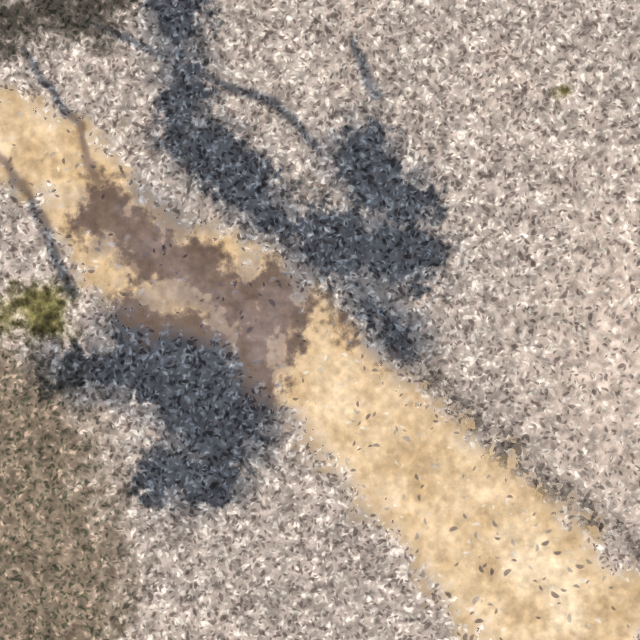
Write a Shadertoy shader that draws this texture.

```glsl
// Aerial view of leaf-littered ground with a sandy path, tree shadows and scrub.

const vec3 LITTER = vec3(0.73, 0.67, 0.63);
const vec3 PALE_SOIL = vec3(0.84, 0.76, 0.70);
const vec3 LEAF_LIGHT = vec3(1.0, 0.96, 0.90);
const vec3 LEAF_DARK = vec3(0.42, 0.37, 0.35);
const vec3 SAND = vec3(0.86, 0.73, 0.56);
const vec3 SAND_BRIGHT = vec3(0.98, 0.88, 0.74);
const vec3 SCRUB = vec3(0.53, 0.46, 0.39);
const vec3 BUSH = vec3(0.36, 0.34, 0.19);
const vec3 SHADE_LITTER = vec3(0.42, 0.47, 0.54);
const vec3 SHADE_SAND = vec3(0.58, 0.57, 0.65);
const float LEAF_SCALE = 72.0;
const int LEAF_LAYERS = 3;
const float SHADOW_SOFTNESS = 0.02;

// Path spine: x, y, half width
const vec3 PATH[6] = vec3[6](
    vec3(-0.05, 0.81, 0.06), vec3(0.10, 0.75, 0.055), vec3(0.22, 0.60, 0.09),
    vec3(0.38, 0.53, 0.085), vec3(0.54, 0.38, 0.08), vec3(0.90, 0.01, 0.125));

// Canopy shadow capsules: start, end
const vec4 CANOPY[12] = vec4[12](
    vec4(0.545, 0.605, 0.63, 0.60), vec4(0.56, 0.76, 0.635, 0.67),
    vec4(0.56, 0.55, 0.63, 0.47), vec4(0.30, 0.43, 0.34, 0.35),
    vec4(0.27, 0.26, 0.33, 0.26), vec4(0.10, 0.42, 0.24, 0.41),
    vec4(0.38, 0.42, 0.43, 0.53), vec4(0.21, 0.50, 0.26, 0.40),
    vec4(0.27, 0.98, 0.30, 0.80), vec4(0.30, 0.80, 0.42, 0.67),
    vec4(0.42, 0.67, 0.50, 0.61), vec4(0.18, 0.66, 0.40, 0.50));
const float CANOPY_RADIUS[12] = float[12](
    0.06, 0.044, 0.034, 0.09, 0.048, 0.036, 0.05, 0.04, 0.03, 0.042, 0.036, 0.045);

// Branch shadows: start, end
const vec4 BRANCH[10] = vec4[10](
    vec4(0.13, 0.97, 0.26, 0.91), vec4(0.26, 0.91, 0.43, 0.83),
    vec4(0.43, 0.83, 0.51, 0.76), vec4(0.04, 0.92, 0.12, 0.80),
    vec4(0.12, 0.80, 0.155, 0.68), vec4(0.155, 0.68, 0.22, 0.56),
    vec4(0.00, 0.755, 0.06, 0.66), vec4(0.06, 0.66, 0.11, 0.545),
    vec4(0.55, 0.94, 0.59, 0.85), vec4(0.24, 0.78, 0.32, 0.72));

vec3 hash3(vec2 p) {
    vec3 q = fract(p.xyx * vec3(0.1031, 0.1030, 0.0973));
    q += dot(q, q.yxz + 33.33);
    return fract((q.xxy + q.yzz) * q.zyx);
}

float noise(vec2 p) {
    vec2 i = floor(p), f = fract(p);
    f *= f * (3.0 - 2.0 * f);
    return mix(mix(hash3(i).x, hash3(i + vec2(1, 0)).x, f.x),
               mix(hash3(i + vec2(0, 1)).x, hash3(i + vec2(1, 1)).x, f.x), f.y);
}

float fbm(vec2 p) {
    float sum = 0.0, amp = 0.533;
    for (int i = 0; i < 4; i++) {
        sum += amp * noise(p);
        p = mat2(1.6, 1.2, -1.2, 1.6) * p + 7.3;
        amp *= 0.5;
    }
    return sum;
}

// Distance to a segment, and position along it
vec2 segment(vec2 p, vec2 a, vec2 b) {
    vec2 d = b - a;
    float t = clamp(dot(p - a, d) / dot(d, d), 0.0, 1.0);
    return vec2(length(p - a - d * t), t);
}

// Scatter randomly turned leaves over the ground colour
vec3 addLeaves(vec3 col, vec2 uv, float density, float scrub) {
    for (int layer = 0; layer < LEAF_LAYERS; layer++) {
        float scale = LEAF_SCALE * (1.0 + 0.35 * float(layer));
        vec2 q = uv * scale + 17.0 * float(layer);
        float aa = scale / iResolution.y;
        for (int k = 0; k < 9; k++) {
            vec2 cell = floor(q) + vec2(k % 3, k / 3) - 1.0;
            vec3 h = hash3(cell + 5.0), g = hash3(cell + 91.0);
            vec2 d = q - cell - h.xy;
            float a = h.z * 6.283;
            d = mat2(cos(a), -sin(a), sin(a), cos(a)) * d;
            d.y += 0.35 * d.x * d.x;
            float size = mix(0.22, 0.55, g.x);
            float edge = (length(d * vec2(1.0, 2.0)) - size) * 0.6;
            float cover = smoothstep(aa, -aa, edge) * step(g.y, density);
            vec3 leaf = mix(LEAF_DARK, LEAF_LIGHT, smoothstep(0.05, 0.95, g.z));
            vec3 wild = mix(vec3(0.25, 0.27, 0.20), vec3(0.86, 0.72, 0.62), g.z * g.z);
            col = mix(col, mix(leaf, wild, scrub * 0.85), cover * 0.74);
        }
    }
    return col;
}

void mainImage(out vec4 fragColor, in vec2 fragCoord) {
    vec2 uv = fragCoord / iResolution.xy;
    float broad = fbm(uv * 9.0), mid = fbm(uv * 26.0 + 31.0), fine = fbm(uv * 95.0);
    float rough = (broad - 0.5) * 0.05 + (mid - 0.5) * 0.075 + (fine - 0.5) * 0.05;

    // Ground zones
    float pathDist = 1.0;
    for (int i = 0; i < 5; i++) {
        vec2 s = segment(uv, PATH[i].xy, PATH[i + 1].xy);
        pathDist = min(pathDist, s.x - mix(PATH[i].z, PATH[i + 1].z, s.y));
    }
    float sand = smoothstep(0.032, -0.03, pathDist + rough);
    float pale = smoothstep(0.26, 0.0, length((uv - vec2(0.98, 0.45)) * vec2(1.0, 0.55)) + rough);
    float scrub = smoothstep(0.07, -0.05, segment(uv, vec2(0.0, 0.32), vec2(0.06, 0.06)).x - 0.13 + rough);
    float corner = smoothstep(0.04, -0.03, segment(uv, vec2(0.0, 0.97), vec2(0.14, 0.98)).x - 0.045 + rough);
    float bush = smoothstep(0.025, -0.025, length(uv - vec2(0.06, 0.51)) - 0.05 + rough);
    bush = max(bush, smoothstep(0.012, -0.008, length(uv - vec2(0.88, 0.857)) - 0.014 + rough * 0.5));

    // Ground colour and leaves
    vec3 col = mix(LITTER, PALE_SOIL, max(pale, smoothstep(0.5, 0.75, broad) * 0.4));
    float streak = smoothstep(0.06, 0.0, segment(uv, vec2(0.80, 0.16), vec2(0.89, 0.03)).x);
    vec3 sandCol = mix(SAND, SAND_BRIGHT, clamp(mid * 1.5 - 0.3 + streak * 0.5, 0.0, 1.0));
    col = mix(col, sandCol, sand);
    col = mix(col, SCRUB, max(scrub, corner) * 0.85);
    float density = mix(mix(0.8, 0.35, pale), 0.05, smoothstep(0.1, 0.95, sand));
    col = addLeaves(col, uv, density, max(scrub, corner));
    col = mix(col, BUSH * (0.4 + 1.2 * fine), bush * 0.85);

    // Debris along the path's upper edge
    float ridge = min(segment(uv, vec2(0.63, 0.46), vec2(0.79, 0.30)).x,
                      segment(uv, vec2(0.79, 0.30), vec2(1.02, 0.13)).x);
    col *= 1.0 - 0.42 * smoothstep(0.04, 0.0, ridge + rough * 0.5) * smoothstep(0.4, 0.6, fine);

    // Dense canopy shade, dappled penumbra and branch shadows
    float canopy = 1.0, branch = 1.0;
    for (int i = 0; i < 12; i++)
        canopy = min(canopy, segment(uv, CANOPY[i].xy, CANOPY[i].zw).x - CANOPY_RADIUS[i]);
    vec2 bent = uv + (vec2(mid, broad) - 0.5) * 0.025;
    for (int i = 0; i < 10; i++)
        branch = min(branch, segment(bent, BRANCH[i].xy, BRANCH[i].zw).x);
    float shadow = smoothstep(SHADOW_SOFTNESS, -SHADOW_SOFTNESS, canopy + rough);
    float dapple = smoothstep(0.06, -0.02, canopy) * smoothstep(0.36, 0.62, mid);
    shadow = max(shadow, 0.75 * dapple);
    shadow = max(shadow, 0.75 * smoothstep(0.013, 0.002, branch));
    shadow = max(shadow, 0.6 * corner);
    float light = dot(col, vec3(0.3, 0.5, 0.2));
    vec3 shade = mix(SHADE_LITTER * (0.5 + 0.8 * light), SHADE_SAND, sand);
    col *= mix(vec3(1.0), shade, shadow);

    // Grain
    col *= 1.0 + (fine - 0.5) * mix(0.7, 0.35, sand) + (mid - 0.5) * 0.15;
    fragColor = vec4(clamp(col, 0.0, 1.0), 1.0);
}
```
